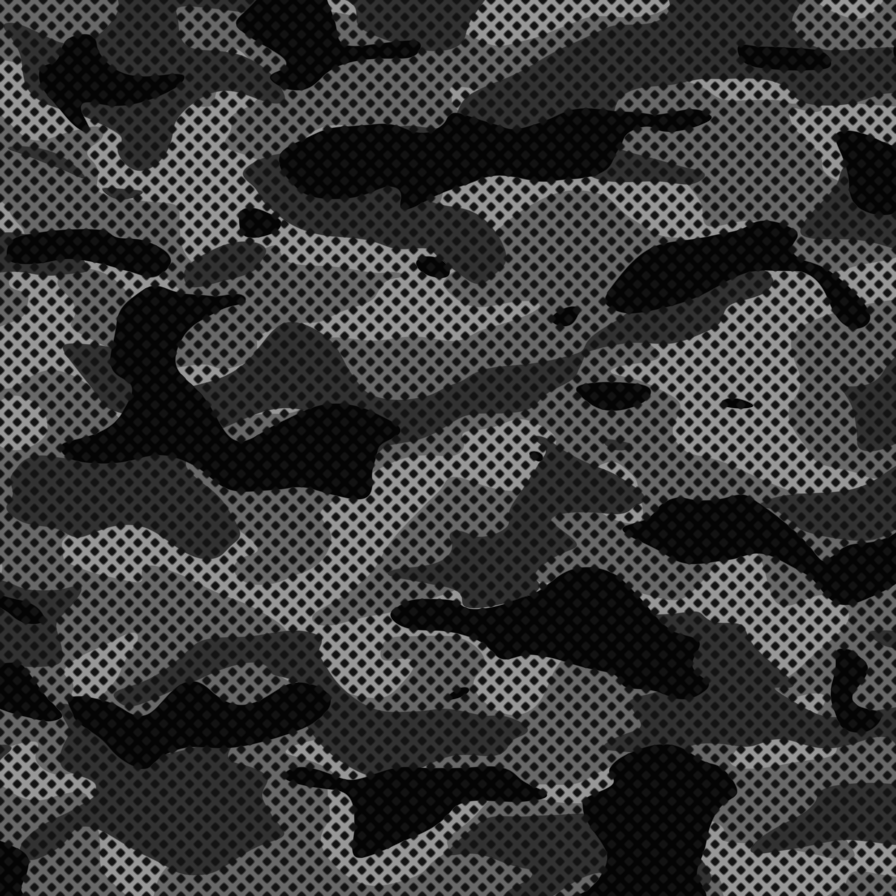
A WebGL 1 fragment shader for this pattern:

```glsl
precision highp float;

uniform vec2 u_resolution;

#define MESH_COUNT 52.0
#define HOLE_SIZE 0.303
#define MESH_SOFTNESS 0.0014
#define WARP 0.042
#define DETAIL 0.42
#define BLACK_LEVEL 0.2
#define DARK_LEVEL 0.1
#define LIGHT_LEVEL 0.065

const vec3 HOLE = vec3(0.075);
const vec3 BLACK = vec3(0.014);
const vec3 DARK = vec3(0.195);
const vec3 MID = vec3(0.41);
const vec3 LIGHT = vec3(0.595);

vec2 gradientAt(vec2 cell) {
  float h = fract(sin(dot(cell, vec2(127.1, 311.7))) * 43758.55);
  float angle = 6.2832 * h;
  return vec2(cos(angle), sin(angle));
}

float gradientNoise(vec2 p) {
  vec2 i = floor(p);
  vec2 f = p - i;
  vec2 w = f * f * f * (f * (f * 6.0 - 15.0) + 10.0);
  vec2 e = vec2(1.0, 0.0);
  float a = dot(gradientAt(i), f);
  float b = dot(gradientAt(i + e.xy), f - e.xy);
  float c = dot(gradientAt(i + e.yx), f - e.yx);
  float d = dot(gradientAt(i + e.xx), f - e.xx);
  return mix(mix(a, b, w.x), mix(c, d, w.x), w.y);
}

// Wide blobs, bent by a slow warp and given lobes by a finer octave.
float blobField(vec2 p, vec2 frequency, float seed) {
  vec2 bend = vec2(gradientNoise(p * 8.0 + seed + 31.0),
                   gradientNoise(p * 6.0 + seed + 57.0));
  vec2 q = (p + WARP * bend * vec2(1.0, 1.7)) * frequency + seed;
  return gradientNoise(q) + DETAIL * gradientNoise(q * 2.0 + 17.3);
}

// Antialiased coverage of the region where the field exceeds a level.
float patchMask(vec2 p, vec2 frequency, float seed, float level, float pixel) {
  vec2 e = vec2(0.001, 0.0);
  float f = blobField(p, frequency, seed);
  vec2 slope = vec2(blobField(p + e.xy, frequency, seed) - f,
                    blobField(p + e.yx, frequency, seed) - f) / e.x;
  float dist = (f - level) / max(length(slope), 0.5);
  return smoothstep(-pixel, pixel, dist);
}

// Diagonal net with slightly rounded diamond holes.
float meshHole(vec2 p, float pixel) {
  vec2 cell = fract(vec2(p.x + p.y, p.x - p.y) * MESH_COUNT) - 0.5;
  vec2 c = cell * cell;
  float radius = pow(dot(c, c) + 1e-7, 0.25);
  float soft = max(MESH_SOFTNESS, 0.7 * pixel) * MESH_COUNT * 1.4142;
  return 1.0 - smoothstep(HOLE_SIZE - soft, HOLE_SIZE + soft, radius);
}

void main() {
  vec2 p = gl_FragCoord.xy / u_resolution.y;
  float pixel = 1.0 / u_resolution.y;

  // Camouflage layers, from the base up.
  vec3 color = MID;
  color = mix(color, LIGHT, patchMask(p, vec2(5.0, 10.5), 83.4, LIGHT_LEVEL, pixel));
  color = mix(color, DARK, patchMask(p, vec2(4.6, 10.5), 41.7, DARK_LEVEL, pixel));
  color = mix(color, BLACK, patchMask(p, vec2(5.4, 9.6), 12.6, BLACK_LEVEL, pixel));

  color = mix(color, HOLE, meshHole(p, pixel));
  gl_FragColor = vec4(color, 1.0);
}
```
